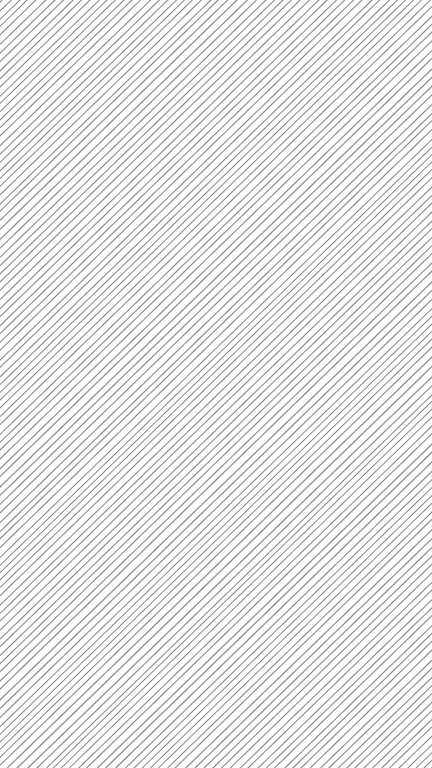
Reproduce this pattern procedurally as a Shadertoy shader.

```glsl
// Fine grey diagonal pinstripes rising to the right on an off-white ground.
// A slanted coordinate is repeated with fract; slow noise bunches the lines
// and a hash shifts each one, and a pixel-wide box filter smooths them.

#define LINES_ACROSS 49.0   // repeats along the canvas width
#define LINES_DOWN 90.0     // repeats along the canvas height
#define LINE_SHARE 0.176    // line width as a share of the period
#define LINE_PHASE 0.5      // offset from the top left corner, in periods
#define BUNCHING 0.6        // slow spacing drift, in periods
#define BUNCH_LINES 5.0     // lines in one step of the drift
#define JITTER 0.22         // shift of single lines, in periods
#define PAPER_COLOR vec3(0.992)
#define INK_COLOR vec3(0.53)

float hash(float n) {
    return fract(sin(n * 12.9898) * 43758.5453);
}

// Smooth value noise along one axis.
float noise(float x) {
    float cell = floor(x);
    return mix(hash(cell), hash(cell + 1.0), smoothstep(0.0, 1.0, x - cell));
}

// Share of a pixel-wide window, centred at dist, covered by a line.
float lineCoverage(float dist, float halfWidth, float pixel) {
    float right = min(dist + 0.5 * pixel, halfWidth);
    float left = max(dist - 0.5 * pixel, -halfWidth);
    return clamp((right - left) / pixel, 0.0, 1.0);
}

void mainImage(out vec4 fragColor, in vec2 fragCoord) {
    // Canvas units, with the origin moved to the top left corner.
    vec2 point = fragCoord / iResolution.xy - vec2(0.0, 1.0);

    // Position across the slanted stripes, in periods, with uneven spacing.
    vec2 repeats = vec2(LINES_ACROSS, -LINES_DOWN);
    float across = dot(point, repeats) + LINE_PHASE;
    across += BUNCHING * (noise(across / BUNCH_LINES) - 0.5);

    // Each line sits a little off the middle of its cell.
    float index = floor(across);
    float dist = across - index - 0.5 - JITTER * (hash(index + 300.0) - 0.5);

    // One pixel along the stripe normal, in periods.
    float pixel = length(repeats / iResolution.xy);

    float ink = lineCoverage(dist, 0.5 * LINE_SHARE, pixel);
    fragColor = vec4(mix(PAPER_COLOR, INK_COLOR, ink), 1.0);
}
```
